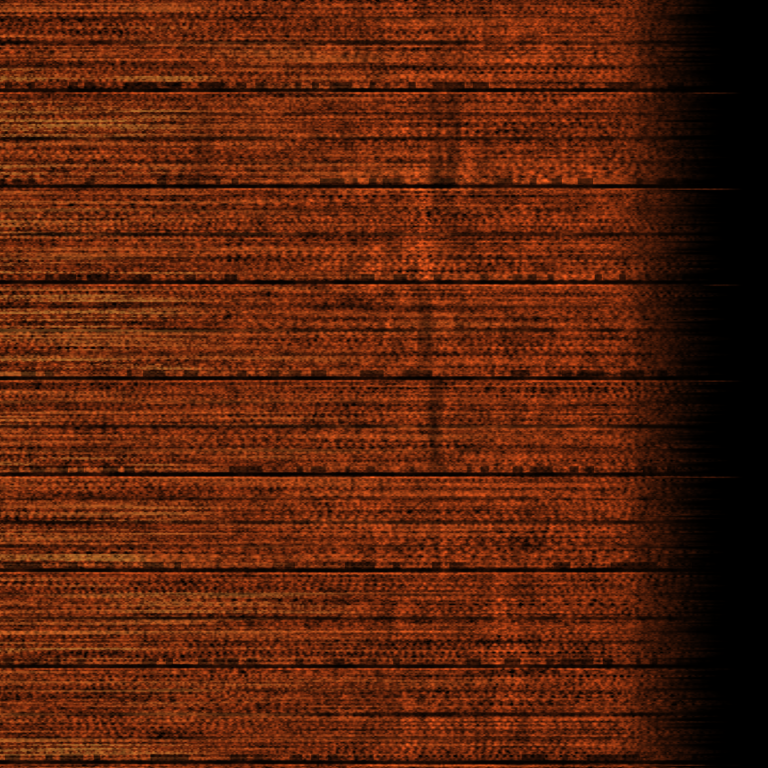
Give the GLSL for this texture, as a three.js fragment shader.

```glsl
varying vec2 vUv;

float hash(vec2 p) {
  vec3 q = fract(p.xyx * 0.1031);
  q += dot(q, q.yzx + 33.33);
  return fract((q.x + q.y) * q.z);
}

// Smoothly joined random cells
float cells(vec2 p) {
  vec2 cell = floor(p);
  vec2 f = smoothstep(0.0, 1.0, fract(p));
  float low = mix(hash(cell), hash(cell + vec2(1.0, 0.0)), f.x);
  float high = mix(hash(cell + vec2(0.0, 1.0)), hash(cell + 1.0), f.x);
  return mix(low, high, f.y);
}

float bump(float x, float center, float width) {
  return 1.0 - smoothstep(width * 0.5, width, abs(x - center));
}

// Distance to the nearest of evenly spaced seams
float seamDistance(float bar, float count) {
  return abs(fract(bar * count + 0.5) - 0.5) * 0.125 / count;
}

// Rows of dots, each row with its own pitch
float beads(float x, float bar, float rows) {
  float row = floor(bar * rows);
  float pitch = 300.0 + 450.0 * hash(vec2(row, 7.0));
  float wave = sin(x * pitch + 6.28 * hash(vec2(row, 19.0)));
  return wave * sin(3.1416 * fract(bar * rows));
}

void main() {
  float x = vUv.x;
  float y = vUv.y;
  float bar = (y - 0.0075) / 0.125;
  float index = floor(bar);
  float phase = fract(bar);

  // Woven grain, from long threads to single stitches
  float grain = cells(vec2(x * 360.0, y * 512.0));
  float thread = cells(vec2(x * 1.5 + 70.0, y * 400.0));
  float streak = cells(vec2(x * 9.0 + 40.0, y * 360.0));
  float dash = cells(vec2(x * 80.0 + 90.0, y * 200.0));
  float block = cells(vec2(x * 75.0, bar * 12.0 + 20.0));
  float heat = 0.44 + 0.3 * (grain - 0.5) + 0.26 * (thread - 0.5) + 0.24 * (streak - 0.5);
  heat += 0.16 * (dash - 0.5) + 0.14 * (block - 0.5);
  float beadGroup = cells(vec2(x * 7.0, bar * 12.0 + 50.0));
  heat += (0.05 + 0.14 * beadGroup) * beads(x, bar, 24.0);
  heat += 0.09 * beadGroup * beads(x, bar + 30.0, 12.0);

  // Vertical bands around the middle
  float bandOn = step(2.5, index) * step(index, 6.5);
  float bandX = index == 3.0 || index == 6.0 ? 0.568 : 0.553;
  float bandSign = index == 5.0 ? 0.25 : -0.32;
  float band = bandOn * bandSign * bump(x, bandX, 0.012);
  band -= 0.3 * bump(x, 0.59, 0.012) * bump(index, 6.0, 0.6);
  band -= 0.15 * bump(x, 0.265, 0.015) * bump(index, 6.0, 0.6);
  band += 0.35 * (cells(vec2(x * 85.0, bar * 2.0)) - 0.47) * bump(x, 0.58, 0.2);
  heat *= 1.0 + band;

  // Dark seams, broken along their length, with small blocks above the main ones
  float mainSeam = seamDistance(bar, 1.0);
  float wear = cells(vec2(x * 38.0, floor(bar * 4.0 + 0.5) * 3.0));
  heat *= mix(0.15 + 0.25 * wear, 1.0, smoothstep(0.0006, 0.0042, mainSeam));
  heat *= mix(0.35 + 0.5 * wear, 1.0, smoothstep(0.0005, 0.004, seamDistance(bar, 2.0)));
  heat *= mix(0.55 + 0.4 * wear, 1.0, smoothstep(0.0005, 0.004, seamDistance(bar, 4.0)));
  float ragged = smoothstep(0.52, 0.72, cells(vec2(x * 95.0, index * 7.0)));
  heat *= 1.0 - 0.6 * ragged * bump(phase, 0.05, 0.045);
  float rim = bump(phase, 0.968, 0.014) * smoothstep(0.35, 0.7, cells(vec2(x * 16.0, index)));
  heat += 0.22 * rim;

  // Gold threads gathered on the left
  float upperBar = step(3.5, index) * step(index, 6.5) * (1.0 - mod(index, 2.0));
  float gold = 0.6 * upperBar * bump(phase, 0.7, 0.26) * (1.0 - smoothstep(0.16, 0.3, x));
  float sideReach = 0.12 + 0.16 * hash(vec2(index, 3.0));
  gold += 0.55 * bump(phase, 0.14, 0.08) * (1.0 - smoothstep(sideReach, sideReach + 0.06, x));
  gold += 0.4 * bump(index, 1.0, 0.6) * bump(phase, 0.66, 0.18) * bump(x, 0.3, 0.2);
  gold += 0.9 * max(cells(vec2(x * 5.0, bar * 5.0 + 11.0)) - 0.5, 0.0) * (1.0 - x);
  gold += 0.32 * (1.0 - smoothstep(0.0, 0.95, x));
  gold *= smoothstep(0.42, 0.75, 0.45 * thread + 0.35 * streak + 0.2 * grain);
  gold *= smoothstep(0.001, 0.005, mainSeam);

  // Fall into black on the right
  float edge = x + 0.05 * (thread - 0.5) + 0.03 * (streak - 0.5);
  float fade = 1.0 - smoothstep(0.79, 0.935, edge);
  fade *= 1.0 - 0.15 * smoothstep(0.826, 0.832, x);
  fade = max(fade, 0.3 * rim * (1.0 - smoothstep(0.93, 0.97, x)));

  heat = max(heat, 0.02);
  vec3 color = heat * vec3(1.0, 0.36, 0.115);
  vec3 goldColor = vec3(0.63, 0.4, 0.16) * (0.55 + 0.75 * heat);
  color = mix(color, goldColor, min(gold, 0.85));
  gl_FragColor = vec4(color * fade, 1.0);
}
```
